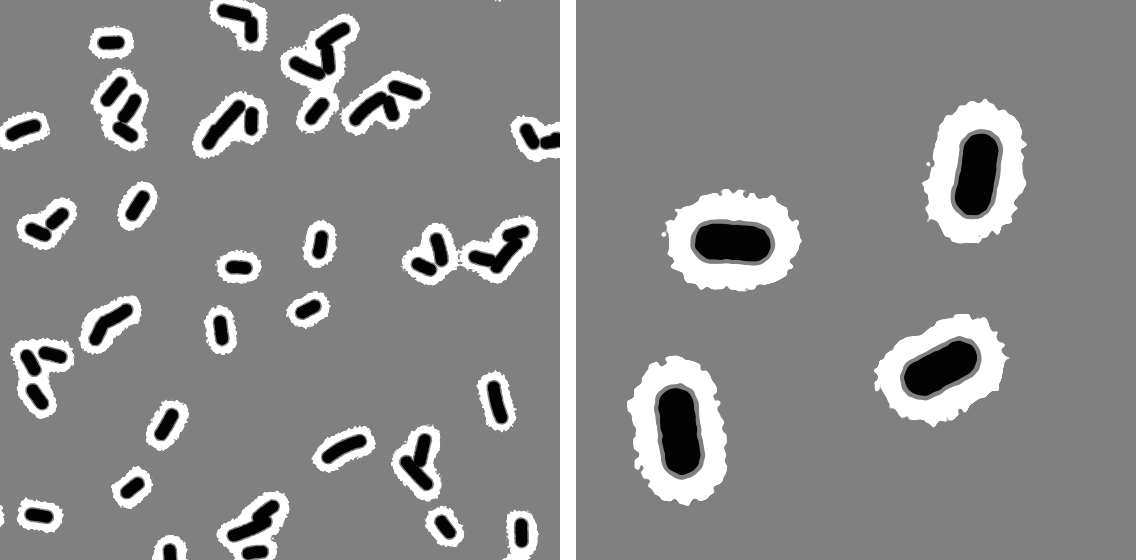
Left, the full canvas; right, a detail of the centre.
This pattern is drawn by a WebGL 2 fragment shader. Its source:

```glsl
#version 300 es
precision highp float;
// Scattered black rods with grey rims and ragged white halos on flat grey.

#define GRID 6.0            // placement cells across the canvas
#define SEED 17.0
#define ROD_RADIUS 0.0105
#define ROD_HALF_MIN 0.012  // half length of the rod axis
#define ROD_HALF_MAX 0.032
#define ROD_BEND 4.0
#define CLUSTER_STEP 0.042  // spacing of rods in one cluster
#define RIM_WIDTH 0.0026
#define HALO_WIDTH 0.0165
#define HALO_MERGE 0.007    // how softly nearby halos join
#define HALO_RAGGED 0.009

uniform vec2 u_resolution;
out vec4 fragColor;

const vec3 BLACK = vec3(0.01);
const vec3 GREY = vec3(0.502);
const vec3 WHITE = vec3(1.0);
const float TAU = 6.28319;

// Hash without sine: three values in 0..1
vec3 hash3(vec3 p) {
    p = fract((p + SEED) * vec3(0.1031, 0.1030, 0.0973));
    p += dot(p, p.yxz + 33.33);
    return fract((p.xxy + p.yxx) * p.zyx);
}

float valueNoise(vec2 p) {
    vec2 cell = floor(p), f = fract(p);
    f = f * f * (3.0 - 2.0 * f);
    float a = hash3(vec3(cell, 50.0)).x;
    float b = hash3(vec3(cell + vec2(1, 0), 50.0)).x;
    float c = hash3(vec3(cell + vec2(0, 1), 50.0)).x;
    float d = hash3(vec3(cell + vec2(1, 1), 50.0)).x;
    return mix(mix(a, b, f.x), mix(c, d, f.x), f.y);
}

vec2 direction(float angle) {
    return vec2(cos(angle), sin(angle));
}

// Signed distance to a slightly bent capsule centred at the origin
float rodDistance(vec2 p, vec2 axis, float halfLength, float bend) {
    vec2 q = vec2(dot(p, axis), dot(p, vec2(-axis.y, axis.x)));
    float x = clamp(q.x, -halfLength, halfLength);
    return length(q - vec2(x, bend * x * x)) - ROD_RADIUS;
}

// x: distance to the nearest rod, y: softly merged distance for the halo
vec2 rodField(vec2 p) {
    vec2 home = floor(p * GRID);
    float nearest = 1.0, merged = 0.0;
    for (int j = -1; j <= 1; j++)
    for (int i = -1; i <= 1; i++) {
        vec2 cell = home + vec2(i, j);
        vec3 place = hash3(vec3(cell, 1.0));
        vec3 group = hash3(vec3(cell, 2.0));
        vec2 centre = (cell + mix(vec2(0.1), vec2(0.9), place.xy)) / GRID;
        // Most cells hold one rod, some none, some a cluster
        int count = int(step(0.14, place.z) + step(0.66, place.z) + step(0.86, place.z));
        for (int k = 0; k < count; k++) {
            vec3 shape = hash3(vec3(cell, 5.0 + float(k)));
            float turn = TAU * group.x + 2.2 * float(k);
            vec2 offset = k == 0 ? vec2(0.0) : CLUSTER_STEP * direction(turn);
            float halfLength = mix(ROD_HALF_MIN, ROD_HALF_MAX, shape.y * shape.y);
            float bend = ROD_BEND * (2.0 * shape.z - 1.0);
            float d = rodDistance(p - centre - offset, direction(TAU * shape.x), halfLength, bend);
            nearest = min(nearest, d);
            merged += exp(-d / HALO_MERGE);
        }
    }
    return vec2(nearest, -HALO_MERGE * log(max(merged, 1e-9)));
}

// Coverage of the inside of an edge, about one pixel soft
float inside(float d) {
    float soft = 0.6 / u_resolution.y;
    return 1.0 - smoothstep(-soft, soft, d);
}

void main() {
    vec2 p = gl_FragCoord.xy / u_resolution.y;
    vec2 field = rodField(p);

    // Coarse lumps plus fine frayed grain on the halo outline
    float lumps = valueNoise(p * 45.0) - 0.5;
    float grain = valueNoise(p * 260.0) - 0.5;
    float halo = field.y - HALO_WIDTH + HALO_RAGGED * (0.7 * lumps + 0.6 * grain);
    float rod = field.x + 0.001 * grain;

    vec3 color = mix(GREY, WHITE, inside(halo));
    color = mix(color, GREY, inside(rod - RIM_WIDTH));
    color = mix(color, BLACK, inside(rod));
    fragColor = vec4(color, 1.0);
}
```
